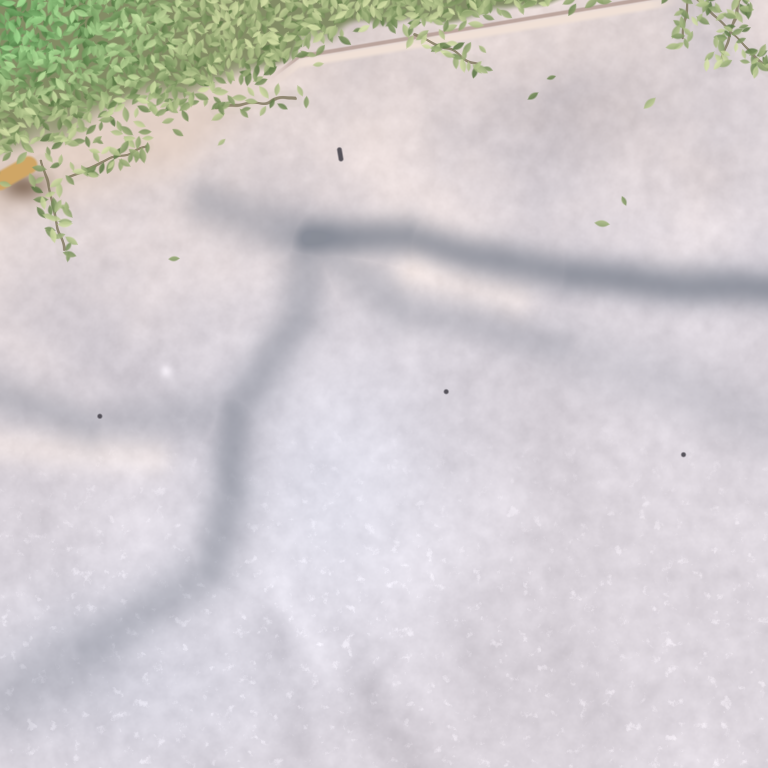
This texture is drawn by a three.js fragment shader. Its source:

```glsl
varying vec2 vUv;

#define LEAF_CELL .0155
#define LEAF_LAYERS 5
#define EDGE_SOFT .0016
#define MOTTLE .075
#define GRAIN .045
#define CONCRETE vec3(.862, .838, .864)
#define WARM vec3(.9, .835, .805)
#define COOL vec3(.868, .868, .915)
#define SHADE vec3(.5, .52, .565)
#define LEAF_DARK vec3(.37, .47, .28)
#define LEAF_LIGHT vec3(.84, .88, .66)

vec2 hash2(vec2 p) {
  p = vec2(dot(p, vec2(127.1, 311.7)), dot(p, vec2(269.5, 183.3)));
  return fract(sin(p) * 43758.5);
}

float corner(vec2 i, vec2 f, vec2 o) {
  return dot(hash2(i + o) * 2. - 1., f - o);
}

float noise(vec2 p) {
  vec2 i = floor(p), f = fract(p), u = f * f * (3. - 2. * f), e = vec2(1, 0);
  return mix(mix(corner(i, f, e.yy), corner(i, f, e), u.x),
             mix(corner(i, f, e.yx), corner(i, f, e.xx), u.x), u.y);
}

float fbm(vec2 p) {
  float sum = 0., amp = 1.;
  for (int i = 0; i < 4; i++) {
    sum += amp * noise(p);
    p = mat2(1.6, 1.2, -1.2, 1.6) * p + 7.3;
    amp *= .55;
  }
  return sum;
}

// Distance to a segment from s.xy to s.zw
float segment(vec2 p, vec4 s) {
  vec2 d = s.zw - s.xy;
  p -= s.xy;
  return length(p - d * clamp(dot(p, d) / dot(d, d), 0., 1.));
}

float blur(vec2 p, vec4 s, float width) {
  float d = segment(p, s) / width;
  return exp(-d * d);
}

float spot(vec2 p, vec2 center, vec2 size) {
  p = (p - center) / size;
  return exp(-dot(p, p));
}

// Lower boundary of the planted bed
float bedEdge(float x) {
  return .735 + .3 * min(x, .235) + .755 * clamp(x - .235, 0., .155) + .166 * max(x - .39, 0.);
}

// Stems trailing over the concrete
float stems(vec2 p) {
  p += .006 * vec2(noise(p * 45.), noise(p * 45. + 9.));
  float d = segment(p, vec4(.055, .79, .083, .675));
  d = min(d, segment(p, vec4(.09, .77, .19, .81)));
  d = min(d, segment(p, vec4(.54, .955, .62, .918)));
  d = min(d, segment(p, vec4(.28, .86, .385, .872)));
  d = min(d, segment(p, vec4(.9, 1.02, .888, .95)));
  d = min(d, segment(p, vec4(.91, 1, 1, .91)));
  return min(d, segment(p, vec4(.965, 1, .938, .92)));
}

float foliage(vec2 p) {
  float depth = p.y - bedEdge(p.x) + .035 * noise(p * 18.);
  float bed = smoothstep(0., mix(.13, .035, smoothstep(.2, .42, p.x)), depth);
  return max(bed, .42 * (1. - smoothstep(.008, .022, stems(p))));
}

vec3 drawLeaves(vec3 color, vec2 p) {
  if (p.y < .64) return color;
  for (int layer = 0; layer < LEAF_LAYERS; layer++) {
    float k = float(layer);
    vec2 cell = floor(p / LEAF_CELL + k * .37);
    for (int n = 0; n < 9; n++) {
      vec2 id = cell + vec2(n - n / 3 * 3, n / 3) - 1.;
      vec2 rnd = hash2(id + k * 31.), look = hash2(id + k * 57. + 5.);
      vec2 center = (id + rnd - k * .37) * LEAF_CELL;
      if (look.x > foliage(center) * .85) continue;
      float angle = 6.283 * fract(rnd.x * 7. + look.y * 3.), c = cos(angle), s = sin(angle);
      vec2 q = mat2(c, -s, s, c) * (p - center);
      float size = mix(.006, .0105, rnd.y);
      float d = abs(q.y) - .42 * size * (1. - q.x * q.x / (size * size));
      float light = clamp(look.y * .75 + .09 * k - .05 + q.y * 30., 0., 1.);
      vec3 tint = mix(LEAF_DARK, LEAF_LIGHT, light);
      float teal = smoothstep(.3, 0., center.x) * smoothstep(.83, .96, center.y);
      tint *= mix(vec3(1), vec3(.77, .99, .88), teal);
      color = mix(color, tint, .9 * smoothstep(EDGE_SOFT, -EDGE_SOFT, d));
    }
  }
  return color;
}

// Soft tree shadow, joined by the strongest value
float branchShadow(vec2 p) {
  p += .012 * vec2(noise(p * 9.), noise(p * 9. + 4.));
  vec2 fork = vec2(.405, .69), knee = vec2(.306, .465), foot = vec2(.273, .258);
  float s = .42 * blur(p, vec4(.27, .735, fork), .035);
  s = max(s, .76 * blur(p, vec4(fork, .53, .69), .028));
  s = max(s, .72 * blur(p, vec4(.53, .69, .74, .642), .026));
  s = max(s, .78 * blur(p, vec4(.74, .642, 1.02, .62), .027));
  s = max(s, .42 * blur(p, vec4(fork, .39, .583), .034));
  s = max(s, .46 * blur(p, vec4(.39, .583, knee), .032));
  s = max(s, .57 * blur(p, vec4(knee, .306, .362), .027));
  s = max(s, .5 * blur(p, vec4(.306, .362, foot), .03));
  s = max(s, .42 * blur(p, vec4(foot, .117, .154), .038));
  s = max(s, .32 * blur(p, vec4(.117, .154, 0, .09), .055));
  s = max(s, .38 * blur(p, vec4(-.02, .49, .117, .445), .032));
  s = max(s, .29 * blur(p, vec4(.117, .445, knee), .034));
  s = max(s, .36 * blur(p, vec4(fork, .52, .6), .034));
  s = max(s, .31 * blur(p, vec4(.52, .6, .73, .55), .031));
  s = max(s, .2 * blur(p, vec4(.73, .55, 1, .45), .045));
  return min(s + .22 * spot(p, fork, vec2(.045, .03)), .9);
}

vec3 concrete(vec2 p) {
  float broad = fbm(p * 5.);
  vec3 color = mix(CONCRETE, WARM, .75 * smoothstep(.3, .95, p.y - .3 * p.x + .2 * broad));
  color = mix(color, COOL, .8 * spot(p, vec2(.42, .36), vec2(.18, .2)));
  color = mix(color, COOL, .7 * spot(p, vec2(.18, .12), vec2(.25, .16)));
  color += MOTTLE * broad + GRAIN * fbm(p * 42.);
  // Sunlit gaps and dim stains
  float sun = blur(p, vec4(.54, .645, .67, .61), .027) + blur(p, vec4(0, .42, .2, .405), .025);
  color += vec3(.07, .055, .03) * sun;
  color += .045 * blur(p, vec4(.35, .25, .46, .08), .018);
  color -= .075 * blur(p, vec4(.46, .1, .54, 0), .035);
  color -= .055 * (spot(p, vec2(.92, .77), vec2(.06, .04)) + spot(p, vec2(.77, .85), vec2(.12, .06)));
  color -= .05 * blur(p, vec4(.36, .18, .38, .02), .03);
  color += .07 * smoothstep(.2, .65, fbm(p * 65.)) * smoothstep(.55, .2, p.y);
  return mix(color, SHADE, branchShadow(p));
}

void main() {
  vec2 p = vUv;
  vec3 color = concrete(p);
  // Slab rim and soil
  float rim = p.y - bedEdge(p.x);
  float straight = smoothstep(.35, .4, p.x) * smoothstep(.89, .84, p.x);
  color = mix(color, vec3(.89, .8, .73), .55 * smoothstep(-.06, .02, rim) * smoothstep(.5, .2, p.x));
  color = mix(color, vec3(.94, .88, .84), straight * smoothstep(.009, .002, abs(rim + .005)));
  color = mix(color, vec3(.67, .57, .53), .7 * straight * smoothstep(.004, .001, abs(rim - .004)));
  color = mix(color, vec3(.45, .5, .33), .85 * smoothstep(.35, .9, foliage(p)));
  // Fallen leaf and its shade
  color = mix(color, vec3(.45, .36, .29), .75 * spot(p, vec2(.03, .757), vec2(.03, .018)));
  color = mix(color, vec3(.81, .65, .4), smoothstep(.014, .009, segment(p, vec4(0, .764, .037, .785))));
  color = mix(color, vec3(.46, .43, .32), .75 * smoothstep(.0025, .0008, stems(p)));
  color = drawLeaves(color, p);
  // Small debris
  float bits = min(segment(p, vec4(.442, .805, .444, .793)), length(p - vec2(.581, .49)));
  bits = min(bits, min(length(p - vec2(.13, .458)), length(p - vec2(.89, .408))));
  color = mix(color, vec3(.28, .27, .3), .9 * smoothstep(.0045, .0015, bits));
  color += .12 * spot(p, vec2(.217, .517), vec2(.008));
  gl_FragColor = vec4(clamp(color, 0., 1.), 1);
}
```
